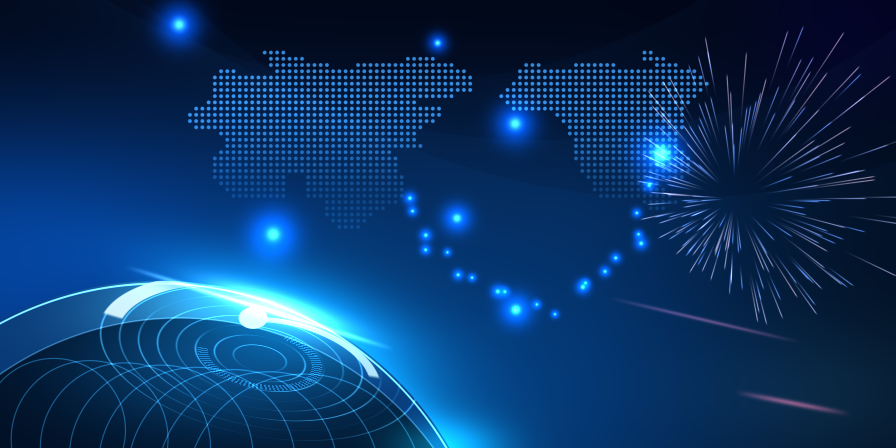
Give the GLSL for this background, as a WebGL 2 fragment shader.

```glsl
#version 300 es
precision highp float;
uniform vec2 u_resolution;
out vec4 outColor;

#define GLOBE vec2(0.354, -0.379)
#define GLOBE_RADIUS 0.752
#define CORE vec2(0.40, -0.41)
#define CORE_RADIUS 0.70
#define HUB vec2(0.58, 0.20)
#define FLARE vec2(0.62, 0.315)
#define BURST vec2(1.64, 0.557)
#define DOT_PITCH 0.0139
#define SPARKS 20
#define TAU 6.2831853

float hash(vec2 p) {
  vec3 q = fract(p.xyx * vec3(0.1031, 0.103, 0.0973));
  q += dot(q, q.yzx + 33.33);
  return fract((q.x + q.y) * q.z);
}

float glow(vec2 p, vec2 center, vec2 size) {
  vec2 q = (p - center) / size;
  return exp(-dot(q, q));
}

float stroke(float d, float width, float px) {
  return 1.0 - smoothstep(width - px, width + px, abs(d));
}

float streak(vec2 p, vec2 a, vec2 b, float width) {
  vec2 ab = b - a;
  float t = clamp(dot(p - a, ab) / dot(ab, ab), 0.0, 1.0);
  float d = length(p - a - ab * t) / width;
  return sin(t * TAU * 0.5) * exp(-d * d);
}

float oval(vec2 p, vec2 center, vec2 size) {
  return length((p - center) / size) - 1.0;
}

vec3 backdrop(vec2 p) {
  vec3 c = mix(vec3(0.015, 0.145, 0.32), vec3(0.005, 0.03, 0.10), smoothstep(0.45, 1.0, p.y));
  c *= 1.0 - 0.55 * smoothstep(1.25, 2.0, p.x);
  c += vec3(0.0, 0.12, 0.30) * glow(p, vec2(0.05, 0.42), vec2(0.55, 0.30));
  c += vec3(0.0, 0.08, 0.15) * glow(p, vec2(1.08, 0.15), vec2(0.55, 0.35));
  c += vec3(0.03, 0.07, 0.08) * glow(p, vec2(1.85, 0.12), vec2(0.30, 0.16));
  c += vec3(0.01, 0.0, 0.10) * glow(p, vec2(1.9, 0.95), vec2(0.25, 0.22));
  // faint overlapping sheets
  for (int i = 0; i < 3; i++) {
    float d = length(p - vec2(0.9 + 0.3 * float(i), 2.1)) - 1.28 - 0.13 * float(i);
    c += vec3(0.004, 0.016, 0.028) * smoothstep(0.0, 0.006, d) * exp(-7.0 * max(d, 0.0));
  }
  return c;
}

// dotted continents
float continents(vec2 p, float px) {
  vec2 c = (floor(p / DOT_PITCH) + 0.5) * DOT_PITCH;
  float land = oval(c, vec2(0.70, 0.75), vec2(0.25, 0.12));
  land = min(land, oval(c, vec2(0.90, 0.82), vec2(0.14, 0.05)));
  land = min(land, oval(c, vec2(0.57, 0.64), vec2(0.09, 0.09)));
  land = min(land, oval(c, vec2(0.80, 0.60), vec2(0.11, 0.10)));
  land = min(land, oval(c, vec2(1.34, 0.80), vec2(0.23, 0.06)));
  land = min(land, oval(c, vec2(1.41, 0.70), vec2(0.13, 0.16)));
  land += 0.14 * sin(c.x * 37.0 + 2.0 * sin(c.y * 29.0)) + 0.1 * sin(c.y * 61.0 + c.x * 23.0);
  float disc = 1.0 - smoothstep(0.0042 - px, 0.0042 + px, length(p - c));
  return disc * step(land, 0.0) * mix(0.18, 1.0, smoothstep(0.54, 0.78, c.y));
}

// radial needles, longest toward the upper right
vec3 burst(vec2 p, float px) {
  vec2 d = p - BURST;
  float r = length(d), a = atan(d.y, d.x) + TAU * 0.5;
  float reach = mix(0.19, 0.50, 0.5 + 0.5 * dot(d / max(r, 0.001), vec2(0.8, 0.6)));
  vec3 sum = vec3(0.0);
  for (int i = 0; i < 4; i++) {
    float n = 31.0 + 8.0 * float(i);
    float id = floor(a / TAU * n);
    float h = hash(vec2(id, float(i) * 7.0 + 3.0));
    float k = hash(vec2(id + 51.0, float(i) + 19.0));
    float center = (id + 0.3 + 0.4 * k) / n * TAU;
    float start = reach * mix(0.08, 0.65, h), end = start + reach * mix(0.15, 0.40, k);
    float along = smoothstep(start, end, r) * (1.0 - smoothstep(end, end + 0.012, r));
    float needle = stroke(r * sin(a - center), 0.0012, px);
    sum += mix(vec3(0.35, 0.55, 0.95), vec3(0.85, 0.65, 0.65), k) * needle * along * 0.75;
  }
  return sum;
}

vec3 star(vec2 p, vec2 center, float size) {
  float d = length(p - center) / size;
  return vec3(0.0, 0.30, 0.85) * exp(-d * d * 0.7) + vec3(0.35, 0.75, 1.0) * exp(-d * d * 9.0);
}

vec3 stars(vec2 p) {
  vec3 c = star(p, vec2(0.40, 0.945), 0.038) + star(p, vec2(0.61, 0.477), 0.042);
  c += star(p, vec2(1.15, 0.724), 0.036) + star(p, vec2(1.02, 0.513), 0.025);
  c += star(p, vec2(1.152, 0.309), 0.028) + star(p, vec2(0.977, 0.904), 0.018);
  c += star(p, vec2(1.476, 0.656), 0.045) + vec3(0.1, 0.4, 0.2) * glow(p, vec2(1.476, 0.656), vec2(0.02));
  // small sparks along a hanging arc
  for (int i = 0; i < SPARKS; i++) {
    float k = float(i), h = hash(vec2(k, 4.0));
    float a = TAU * (0.48 + 0.54 * (k + h) / float(SPARKS));
    vec2 at = vec2(1.19, 0.56) + vec2(0.25, 0.25) * (0.88 + 0.25 * hash(vec2(k, 9.0))) * vec2(cos(a), sin(a));
    c += star(p, at, 0.007 + 0.006 * h);
  }
  return c;
}

vec3 globe(vec2 p, vec3 c, float px) {
  float rim = length(p - GLOBE) - GLOBE_RADIUS, core = length(p - CORE) - CORE_RADIUS;
  float body = 1.0 - smoothstep(-px, px, rim);
  float inside = 1.0 - smoothstep(-px, px, core);
  c += vec3(0.03, 0.35, 0.45) * exp(-max(rim, 0.0) * 13.0) * smoothstep(0.2, 0.9, p.x);
  vec3 band = mix(vec3(0.03, 0.22, 0.46), vec3(0.22, 0.62, 0.85), glow(p, vec2(0.52, 0.31), vec2(0.3, 0.12)));
  vec3 dark = vec3(0.004, 0.06, 0.14) + vec3(0.03, 0.25, 0.40) * glow(p, vec2(0.55, 0.20), vec2(0.36, 0.16));
  vec3 s = mix(band, dark, inside);
  s += vec3(0.5, 0.75, 0.85) * (stroke(rim + 0.006, 0.002, px) + 0.4 * stroke(core, 0.0015, px));
  // tilted instrument rings around the hub
  vec2 e = mat2(0.98, 0.20, -0.20, 0.98) * (p - HUB) * vec2(1.0, 2.1);
  float l = length(e), a = atan(e.y, e.x);
  for (int i = 0; i < 8; i++) {
    float k = float(i);
    float ring = stroke(l - 0.06 - 0.043 * k, 0.0018, px * 1.5);
    s += vec3(0.22, 0.5, 0.62) * ring * (0.45 + 0.4 * sin(a * (1.0 + mod(k, 3.0)) + k * 2.0));
    float wire = length(p - vec2(0.12 + 0.08 * k, 0.04 - 0.02 * k)) - 0.16 - 0.015 * k;
    s += vec3(0.10, 0.28, 0.38) * stroke(wire, 0.0012, px) * inside;
  }
  float ticks = step(0.5, fract(a * 14.0)) * stroke(l - 0.13, 0.012, px);
  s += vec3(0.08, 0.22, 0.30) * ticks * step(a, 1.2);
  // bright spiral band, crescent and node
  float spiral = stroke(l - 0.263 + 0.05 * a, 0.012, px * 1.5) * smoothstep(0.05, 0.12, a) * step(a, 1.8);
  float crescent = stroke(l - 0.345, 0.022, px * 1.5) * smoothstep(2.0, 2.5, a) * (1.0 - smoothstep(2.95, 3.0, a));
  float node = 1.0 - smoothstep(0.024 - px, 0.024 + px, length((p - vec2(0.565, 0.29)) * vec2(0.75, 1.0)));
  s = mix(s, vec3(0.85, 0.97, 1.0), clamp(spiral * 0.8 + crescent * 0.95 + node, 0.0, 1.0));
  return mix(c, s, body);
}

void main() {
  vec2 p = gl_FragCoord.xy / u_resolution.y;
  float px = 0.75 / u_resolution.y;
  vec3 c = backdrop(p);
  c += vec3(0.20, 0.48, 0.70) * continents(p, px);
  c += burst(p, px) + stars(p);
  c = globe(p, c, px);
  // flare on the rim and drifting streaks
  vec2 f = mat2(0.95, 0.31, -0.31, 0.95) * (p - FLARE);
  c += vec3(0.65, 0.9, 0.95) * glow(f, vec2(0.0), vec2(0.13, 0.025));
  c += vec3(0.02, 0.30, 0.42) * glow(f, vec2(0.0), vec2(0.28, 0.085));
  c += vec3(0.55, 0.75, 0.85) * streak(p, vec2(0.28, 0.405), vec2(0.88, 0.22), 0.005);
  c += vec3(0.35, 0.16, 0.22) * streak(p, vec2(1.36, 0.335), vec2(1.79, 0.235), 0.004);
  c += vec3(0.50, 0.20, 0.25) * streak(p, vec2(1.64, 0.125), vec2(1.90, 0.075), 0.006);
  c += vec3(0.02, 0.35, 0.42) * glow(p, vec2(1.0, 0.0), vec2(0.12, 0.06));
  outColor = vec4(clamp(c, 0.0, 1.0), 1.0);
}
```
